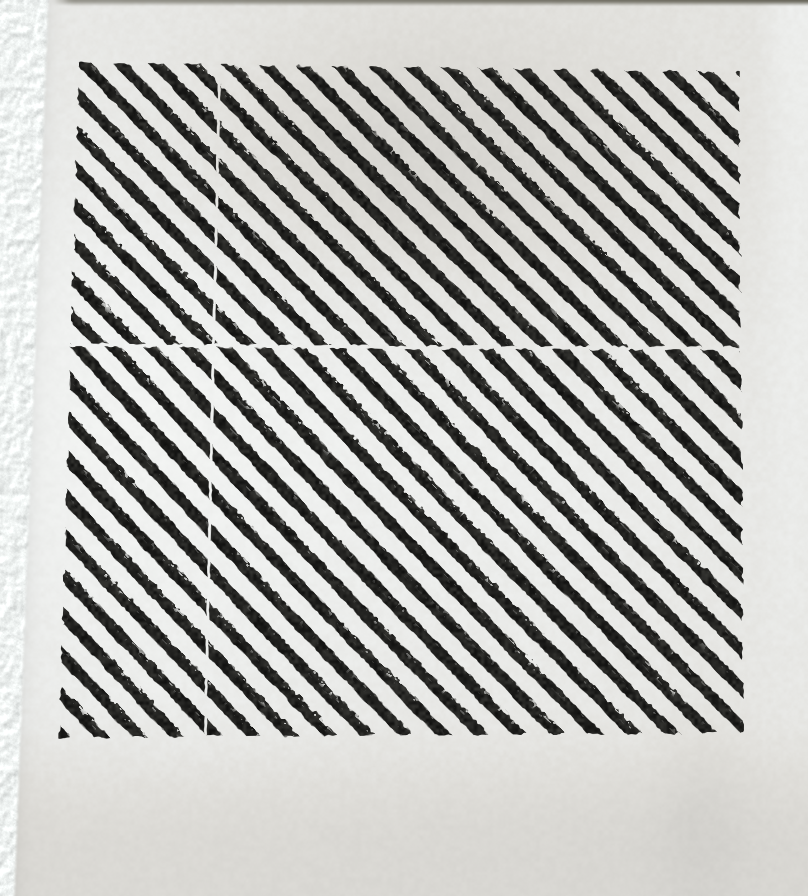
Give the GLSL for this pattern, as a Shadertoy shader.

```glsl
// Worn block-printed diagonal stripes on softly lit paper beside a rough pale wall.
// A skewed panel is mapped to (u, v); two stacked blocks each carry a stripe phase,
// and signed distances in canvas heights are eroded with hashed value noise.

const float STRIPES = 18.0;        // repeats across the panel
const float UPPER_REPEATS = 7.7;   // repeats down the upper block
const float LOWER_REPEATS = 10.0;  // repeats down the lower block
const float PITCH = 0.0292;        // stripe spacing, perpendicular
const float HALF_WIDTH = 0.0062;

float hash(vec2 p) {
    vec3 q = fract(p.xyx * 0.1031);
    q += dot(q, q.yzx + 33.33);
    return fract((q.x + q.y) * q.z);
}

float noise(vec2 p) {
    vec2 i = floor(p), f = fract(p);
    f = f * f * (3.0 - 2.0 * f);
    vec2 e = vec2(0.0, 1.0);
    return mix(mix(hash(i), hash(i + e.yx), f.x),
               mix(hash(i + e.xy), hash(i + e.yy), f.x), f.y);
}

float fbm(vec2 p) {
    float sum = 0.0, gain = 0.5;
    for (int i = 0; i < 4; i++) {
        sum += gain * noise(p);
        p = p * 2.03 + 17.7;
        gain *= 0.5;
    }
    return sum / 0.9375;
}

float glow(vec2 p, vec2 centre, vec2 radius) {
    vec2 d = (p - centre) / radius;
    return exp(-dot(d, d));
}

// Paper with uneven light and fine grain
vec3 paperColor(vec2 p) {
    float light = 0.895;
    light += 0.050 * glow(p, vec2(0.16, 0.45), vec2(0.30, 0.42));
    light += 0.025 * glow(p, vec2(0.62, 0.55), vec2(0.25, 0.25));
    light -= 0.065 * glow(p, vec2(0.45, 0.17), vec2(0.26, 0.15));
    light -= 0.050 * smoothstep(0.78, 0.95, p.y);
    light -= 0.025 * glow(p, vec2(0.78, 0.92), vec2(0.05, 0.12));
    light += 0.035 * smoothstep(0.83, 0.89, p.x) * (1.0 - p.y);
    light += 0.028 * (fbm(p * 170.0) - 0.5);
    return light * mix(vec3(1.0, 0.993, 0.972), vec3(1.0, 1.006, 1.0),
                       smoothstep(0.86, 0.94, light));
}

// Pebbled wall
vec3 wallColor(vec2 p) {
    float bumps = fbm(p * 130.0) - fbm(p * 130.0 + vec2(0.35, 0.5));
    return vec3(0.935, 0.95, 0.945) + 0.28 * bumps;
}

// Ink coverage in x, fading in y
vec2 stripeInk(vec2 p, float px) {
    // Skewed panel
    float t = (p.y - 0.0703) / 0.75;
    float left = mix(0.0885, 0.0664, t), right = mix(0.8242, 0.8294, t);
    float u = (p.x - left) / (right - left);
    float top = mix(0.0703, 0.0807, u);
    float seam = mix(0.3854, 0.3893, u);
    float bottom = mix(0.8229, 0.8177, u);

    // Stripe phase, offset between blocks
    bool upper = p.y < seam;
    float v = upper ? (p.y - top) / (seam - top) : (p.y - seam) / (bottom - seam);
    float phase = STRIPES * u - v * (upper ? UPPER_REPEATS : LOWER_REPEATS) - 0.12;
    float across = (fract(phase + 0.5) - 0.5) * PITCH;
    float id = floor(phase + 0.5);

    // Ragged stripe edges: scalloped below, torn above
    vec2 s = vec2(p.x + p.y, p.x - p.y) * 0.7071;
    float wobble = noise(vec2(s.x * 75.0, id * 7.3)) - 0.5;
    float tear = noise(s * vec2(270.0, 330.0));
    float patches = smoothstep(0.40, 0.72, fbm(s * vec2(15.0, 28.0) + 4.0));
    float lower = across + HALF_WIDTH + 0.0018 * wobble + 0.0014 * (tear - 0.5);
    float torn = HALF_WIDTH - across + 0.0012 * wobble
               - (0.0018 + 0.0028 * patches) * (tear - 0.35);
    float body = min(lower, torn);

    // Panel border and seams
    float rag = 0.004 * (noise(p * 210.0) - 0.5);
    float border = min(min(u, 1.0 - u) * (right - left), min(p.y - top, bottom - p.y));
    float rowGap = abs(p.y - seam + rag * 0.8) - 0.0020;
    float columnGap = abs((u - 0.213) * (right - left) + rag * 0.3) - 0.0016;
    body = min(min(body, border + rag), min(rowGap, columnGap));

    // Bare flecks gather toward the torn side
    float side = smoothstep(-0.3, 0.8, across / HALF_WIDTH);
    float chip = noise(s * vec2(240.0, 390.0) + 61.0);
    float flecks = smoothstep(0.76, 0.86, chip) * side * (0.25 + 0.75 * patches);
    float ends = 1.0 - smoothstep(0.0, 0.022, min(p.y - top, abs(p.y - seam)));
    float fade = clamp(0.45 * ends * side + 0.35 * patches * side, 0.0, 1.0);
    return vec2(smoothstep(-px, px, body) * (1.0 - 0.9 * flecks), fade);
}

void mainImage(out vec4 fragColor, in vec2 fragCoord) {
    float px = 1.0 / iResolution.y;
    vec2 p = vec2(fragCoord.x, iResolution.y - fragCoord.y) * px;

    // Print
    vec2 ink = stripeInk(p, px * 0.75);
    float tone = 0.065 + 0.13 * noise(p * 260.0) + 0.22 * ink.y * noise(p * 330.0 + 9.0);
    vec3 color = mix(paperColor(p), tone * vec3(1.0, 1.0, 0.94), ink.x);

    // Sheet edge against the wall, then shade along the top
    float edge = p.x - mix(0.054, 0.016, p.y);
    color *= 1.0 - 0.05 * exp(-abs(edge) * 130.0);
    color = mix(wallColor(p), color, smoothstep(-0.003, 0.003, edge));
    float shade = smoothstep(0.008, 0.0, p.y) * smoothstep(0.0, 0.03, edge);
    color = mix(color, vec3(0.36, 0.35, 0.30), shade * (0.55 + 0.4 * p.x));
    fragColor = vec4(clamp(color, 0.0, 1.0), 1.0);
}
```
